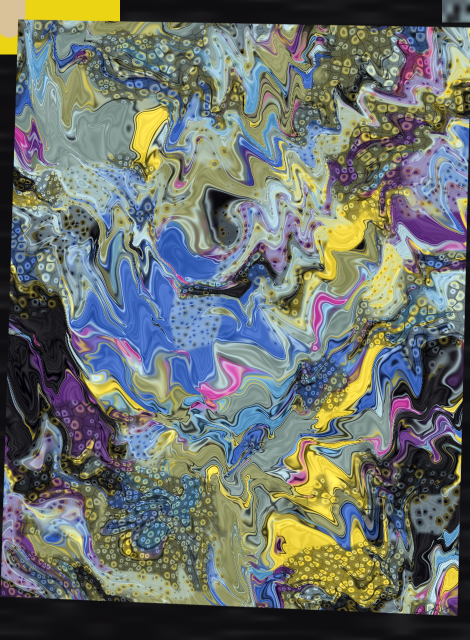
A Shadertoy shader for this texture:

```glsl
// Poured acrylic painting: folded marbled paint with bubble lace, on a dark table.
const int PAINTS = 9;
const vec3 BLACK = vec3(0.10, 0.10, 0.12);
const vec3 PALE = vec3(0.74, 0.86, 0.90);
const vec3 YELLOW = vec3(0.95, 0.85, 0.27);
const vec3 PAINT[PAINTS] = vec3[PAINTS](
    BLACK, PALE, vec3(0.58, 0.59, 0.40), vec3(0.52, 0.60, 0.58),
    vec3(0.25, 0.41, 0.75), YELLOW, vec3(0.40, 0.22, 0.52),
    vec3(0.78, 0.27, 0.63), vec3(0.38, 0.62, 0.80));
// Two areas where each paint gathers: centre x, centre y, radius
const vec3 HOME_A[PAINTS] = vec3[PAINTS](
    vec3(0.10, 0.45, 0.25), vec3(0.08, 0.72, 0.17), vec3(0.50, 0.90, 0.36),
    vec3(0.50, 0.30, 0.28), vec3(0.40, 0.47, 0.30), vec3(0.72, 0.59, 0.22),
    vec3(0.12, 0.24, 0.22), vec3(0.48, 0.40, 0.20), vec3(0.40, 0.27, 0.22));
const vec3 HOME_B[PAINTS] = vec3[PAINTS](
    vec3(0.95, 0.17, 0.22), vec3(0.95, 0.52, 0.14), vec3(0.30, 0.12, 0.30),
    vec3(0.15, 0.85, 0.25), vec3(0.32, 0.72, 0.19), vec3(0.62, 0.14, 0.20),
    vec3(0.85, 0.62, 0.18), vec3(0.62, 0.90, 0.11), vec3(0.50, 0.82, 0.22));
const float BIAS[PAINTS] = float[PAINTS](
    0.04, -0.01, 0.04, -0.01, 0.04, 0.0, 0.02, -0.09, -0.05);

vec2 hash2(vec2 p) {
    vec3 q = fract(p.xyx * vec3(0.1031, 0.1030, 0.0973));
    q += dot(q, q.yzx + 33.33);
    return fract((q.xx + q.yz) * q.zy);
}

float noise(vec2 p) {
    vec2 i = floor(p), f = fract(p);
    f = f * f * (3.0 - 2.0 * f);
    return mix(mix(hash2(i).x, hash2(i + vec2(1, 0)).x, f.x),
               mix(hash2(i + vec2(0, 1)).x, hash2(i + vec2(1, 1)).x, f.x), f.y);
}

float fbm(vec2 p) {
    return 0.50 * noise(p) + 0.31 * noise(p * 2.1 + 7.3) + 0.19 * noise(p * 4.3 + 3.1);
}

// Nested displacement that folds the paint
vec2 foldPaint(vec2 p) {
    float size = 0.075, freq = 7.0;
    for (int i = 0; i < 4; i++) {
        vec2 q = p * freq + float(i) * 17.0;
        p += size * (vec2(noise(q), noise(q + 41.7)) - 0.5);
        size *= 0.53;
        freq *= 2.0;
    }
    return p;
}

// x: distance to the nearest cell centre, y: gap to the next, z: cell random
vec3 cells(vec2 p) {
    vec2 i = floor(p), f = fract(p);
    vec3 cell = vec3(9.0, 9.0, 0.0);
    for (int y = -1; y <= 1; y++)
    for (int x = -1; x <= 1; x++) {
        vec2 g = vec2(x, y), h = hash2(i + g);
        float d = length(g + 0.1 + 0.8 * h - f);
        cell.y = min(cell.y, max(cell.x, d));
        if (d < cell.x) cell.xz = vec2(d, fract(h.x * 7.0 + h.y * 5.0));
    }
    return vec3(cell.x, cell.y - cell.x, cell.z);
}

float gather(vec2 uv, vec3 home) {
    vec2 d = (uv - home.xy) / home.z;
    return exp(-dot(d, d));
}

// Round bubbles of mixed size, with dark or pale lace between them
vec3 addBubbles(vec3 color, vec2 p, float patches, float tint) {
    vec3 cell = cells(p);
    float radius = mix(0.16, 0.46, cell.z);
    float lace = smoothstep(radius - 0.04, radius + 0.08, cell.x);
    lace = max(lace * 0.75, 1.0 - smoothstep(0.04, 0.16, cell.y));
    vec3 web = mix(color * 0.35, mix(color, PALE, 0.7), smoothstep(0.55, 0.65, tint));
    vec3 core = mix(color, mix(PALE, YELLOW, step(0.6, cell.z)), 0.35);
    core = mix(core, color * 0.7, smoothstep(0.55, 0.35, cell.x / radius));
    return mix(color, mix(core, web, lace), 0.8 * patches);
}

vec3 marble(vec2 p, float aspect) {
    vec2 q = foldPaint(p);
    vec2 uv = q / vec2(aspect, 1.0);
    // Strands fall to the right on the left half and rise on the right half
    float across = q.y - 0.75 * sqrt(pow(q.x - 0.36, 2.0) + 0.006);
    float ripple = 0.004 + 0.024 * noise(p * 5.0 + 9.0);
    across += ripple * sin(85.0 * (q.x + 0.4 * q.y) + 8.0 * noise(p * 8.0));
    vec2 strand = vec2(q.x * 10.5, across * 23.0);

    // The strongest paint wins; the gap to the runner-up outlines it
    float best = -9.0, second = -9.0, total = 0.0;
    vec3 color = vec3(0.0);
    for (int i = 0; i < PAINTS; i++) {
        float w = 1.35 * fbm(strand + float(i) * vec2(13.7, 29.3)) + BIAS[i];
        w += 0.33 * max(gather(uv, HOME_A[i]), gather(uv, HOME_B[i]));
        second = max(second, min(best, w));
        best = max(best, w);
        float share = exp(52.0 * w);
        color += share * PAINT[i];
        total += share;
    }
    color /= total;
    float gap = best - second;

    // Thin rims and echoing streaks
    float tint = noise(strand * 0.8 + 80.0);
    vec3 rim = mix(BLACK, mix(YELLOW, PALE, smoothstep(0.5, 0.6, tint)), smoothstep(0.40, 0.46, tint));
    color = mix(color, rim, 0.65 * exp(-pow((gap - 0.06) / 0.022, 2.0)));
    color += 0.10 * sin(gap * 65.0 + 4.0 * tint) * exp(-gap * 4.0);
    color += 0.14 * (noise(strand * vec2(2.0, 5.0)) - 0.5);

    // Scattered bubble patches in two sizes
    float ragged = 0.14 * (noise(p * 42.0) - 0.5);
    float coarse = smoothstep(0.56, 0.63, noise(p * 9.0 + 5.0) + ragged);
    float fine = smoothstep(0.60, 0.67, noise(p * 10.0 + 63.0) + ragged);
    vec2 drift = mix(p, q, 0.3);
    color = addBubbles(color, drift * 62.0, coarse, tint);
    return addBubbles(color, drift * 100.0, fine * (1.0 - coarse), tint);
}

vec3 tableTop(vec2 uv) {
    vec3 color = vec3(0.055, 0.05, 0.06) + 0.07 * pow(noise(uv * vec2(14.0, 90.0)), 3.0);
    float sheet = step(uv.x, 0.255) * step(0.915, uv.y);
    color = mix(color, vec3(0.92, 0.83, 0.08), sheet);
    float stick = length(uv - vec2(0.02, clamp(uv.y, 0.975, 1.1)));
    color = mix(color, vec3(0.85, 0.76, 0.60), smoothstep(0.036, 0.032, stick));
    float scrap = step(0.94, uv.x) * step(0.965, uv.y);
    return mix(color, PALE * 0.7, scrap * noise(uv * 70.0));
}

// Signed distance inside the slightly tilted canvas
float canvasInset(vec2 uv) {
    float side = min(uv.x - 0.042 * uv.y + 0.002, mix(0.972, 1.005, uv.y) - uv.x);
    return min(side, min(mix(0.970, 0.957, uv.x) - uv.y, uv.y - mix(0.068, 0.037, uv.x)));
}

void mainImage(out vec4 fragColor, in vec2 fragCoord) {
    const float ASPECT = 0.734;
    vec3 sum = vec3(0.0);
    for (int i = 0; i < 4; i++) {
        vec2 offset = vec2(i % 2, i / 2) * 0.5 - 0.25;
        vec2 uv = (fragCoord + offset) / iResolution.xy;
        float inside = smoothstep(-0.001, 0.001, canvasInset(uv));
        vec3 paint = clamp(marble(uv * vec2(ASPECT, 1.0), ASPECT), 0.0, 1.0);
        sum += mix(tableTop(uv), paint, inside);
    }
    fragColor = vec4(sum / 4.0, 1.0);
}
```
